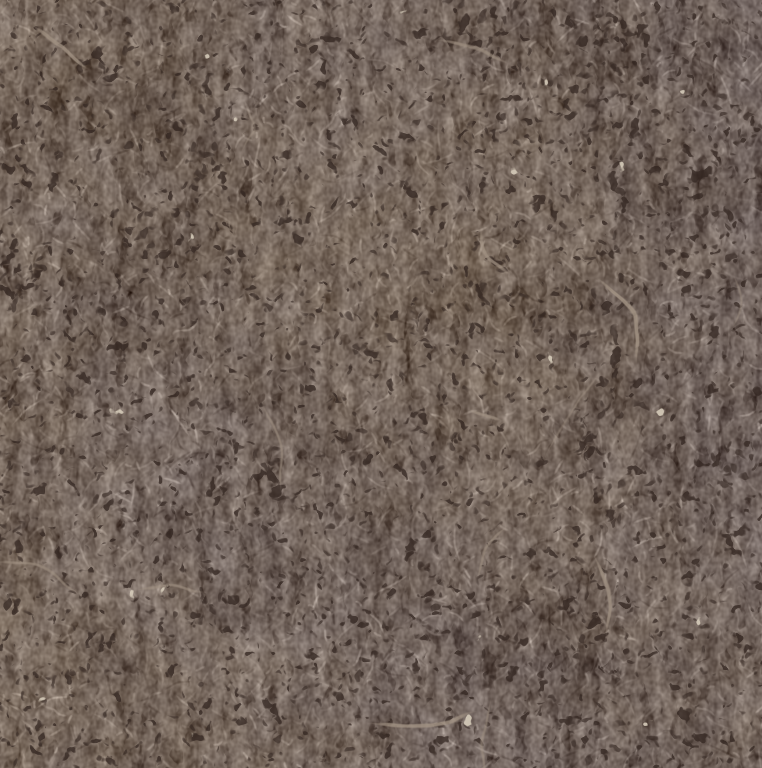
Reproduce this texture procedurally as a WebGL 2 fragment shader.

```glsl
#version 300 es
precision highp float;
// Worn felted fibre board: broken vertical ribs, short matted fibres, dark pits and a few pale strands.

uniform vec2 u_resolution;
out vec4 fragColor;

const float TAU = 6.28319;
const vec3 BASE = vec3(0.462, 0.406, 0.371);
const vec3 WARM_SHIFT = vec3(0.012, 0.004, -0.020);
const vec3 PALE_STRAND = vec3(0.64, 0.58, 0.52);
const vec3 PIT = vec3(0.195, 0.145, 0.125);
const vec3 CHIP = vec3(0.84, 0.80, 0.73);

vec2 hash2(vec2 p) {
  vec3 q = fract(p.xyx * vec3(0.1031, 0.1030, 0.0973));
  q += dot(q, q.yzx + 33.33);
  return fract((q.xx + q.yz) * q.zy);
}

vec2 direction(float angle) {
  return vec2(cos(angle), sin(angle));
}

// Coordinates of p along and across the given angle.
vec2 toAxis(vec2 p, float angle) {
  vec2 axis = direction(angle);
  return vec2(dot(p, axis), dot(p, vec2(-axis.y, axis.x)));
}

float gradientAt(vec2 cell, vec2 offset) {
  return dot(direction(TAU * hash2(cell).x), offset);
}

float gradientNoise(vec2 p) {
  vec2 i = floor(p), f = p - i;
  vec2 s = f * f * f * (f * (f * 6.0 - 15.0) + 10.0);
  vec2 e = vec2(1.0, 0.0);
  float low = mix(gradientAt(i, f), gradientAt(i + e, f - e), s.x);
  float high = mix(gradientAt(i + e.yx, f - e.yx), gradientAt(i + 1.0, f - 1.0), s.x);
  return mix(low, high, s.y);
}

float fbm(vec2 p) {
  float sum = 0.0, gain = 1.0;
  for (int i = 0; i < 3; i++) {
    sum += gain * gradientNoise(p);
    p = p * 2.03 + 17.3;
    gain *= 0.55;
  }
  return sum;
}

// Coverage of a bent, tapering fibre centred on the origin.
float fibre(vec2 p, float angle, float halfLength, float bend, float width, float blur) {
  vec2 q = toAxis(p, angle);
  float t = q.x / halfLength;
  float taper = 1.0 - smoothstep(0.5, 1.0, abs(t));
  float d = abs(q.y - bend * halfLength * (sqrt(t * t + 0.05) - 0.5)) - width * taper;
  return taper * (1.0 - smoothstep(-blur, blur, d));
}

// Scattered fibres, signed: positive is pale, negative is dark.
float fibreMat(vec2 p, float cells, float width, float seed, float pixel) {
  vec2 g = p * cells, id = floor(g);
  float sum = 0.0;
  for (int y = -1; y <= 1; y++)
    for (int x = -1; x <= 1; x++) {
      vec2 cell = id + vec2(x, y);
      vec2 place = hash2(cell + seed), shape = hash2(cell + seed + 71.0);
      vec2 tone = hash2(cell + seed + 139.0);
      float angle = 0.25 * TAU + (shape.x - 0.5) * 2.6;
      float cover = fibre(g - cell - place, angle, mix(0.3, 0.85, shape.y),
                          0.7 * (tone.y - 0.5), width * cells, pixel * cells);
      sum += cover * (tone.x * 1.8 - 0.7);
    }
  return sum;
}

// Ragged crumbs; density is the share of cells that hold one, size scales them locally.
float crumbs(vec2 p, float cells, float radius, float density, float size, float seed, float pixel) {
  vec2 g = p * cells, id = floor(g);
  float ragged = 1.3 * radius * gradientNoise(p * 150.0 + seed);
  float blur = 1.3 * pixel * cells;
  float cover = 0.0;
  for (int y = -1; y <= 1; y++)
    for (int x = -1; x <= 1; x++) {
      vec2 cell = id + vec2(x, y);
      vec2 pick = hash2(cell + seed + 53.0), shape = hash2(cell + seed + 97.0);
      vec2 q = toAxis(g - cell - hash2(cell + seed), shape.x * TAU);
      float d = length(q * vec2(mix(0.4, 0.9, shape.y), 1.3));
      d += ragged - radius * size * mix(0.35, 1.2, pick.y * pick.y);
      cover = max(cover, step(pick.x, density) * (1.0 - smoothstep(-blur, blur, d)));
    }
  return cover;
}

// A handful of long loose strands.
float strands(vec2 p, float pixel) {
  vec2 q = p + 0.004 * vec2(gradientNoise(p * 30.0), gradientNoise(p * 30.0 + 9.0));
  float cover = 0.0;
  for (int i = 0; i < 15; i++) {
    vec2 k = vec2(float(i) * 3.0 + 5.0, 29.0);
    vec2 shape = hash2(k + 11.0), look = hash2(k + 47.0);
    float one = fibre(q - hash2(k), shape.x * 0.5 * TAU, mix(0.025, 0.08, shape.y),
                      (look.x - 0.5) * 1.1, mix(0.0012, 0.0026, look.y), 1.1 * pixel);
    cover = max(cover, one * mix(0.4, 0.85, look.y));
  }
  return cover;
}

void main() {
  vec2 p = gl_FragCoord.xy / u_resolution.y;
  float pixel = 1.0 / u_resolution.y;
  vec2 jitter = vec2(gradientNoise(p * 95.0), gradientNoise(p * 95.0 + 40.0));
  vec2 warped = p + 0.004 * jitter + vec2(0.004 * gradientNoise(p * vec2(9.0, 5.0)), 0.0);

  // Ribs with broken plates, mottling and grain
  float patches = fbm(p * 3.2 + 8.0);
  float rib = cos(TAU * (warped.x * 29.0 + 0.3 * gradientNoise(p * vec2(8.0, 2.0))));
  float plate = gradientNoise(warped * vec2(64.0, 9.0));
  float tone = 0.016 * rib + 0.050 * patches + 0.055 * gradientNoise(p * 11.0 + 70.0);
  tone += 0.055 * smoothstep(-0.22, 0.22, plate) - 0.027;
  tone += 0.095 * fbm(warped * vec2(46.0, 28.0) + 90.0);
  tone += 0.110 * gradientNoise(warped * vec2(125.0, 80.0) + 30.0);
  tone += 0.090 * gradientNoise(p * vec2(215.0, 170.0) + 60.0);

  // Matted fibres, thicker in some places
  float matting = smoothstep(-0.4, 0.4, gradientNoise(p * 7.0 + 23.0));
  float mat = fibreMat(p, 56.0, 0.0014, 200.0, pixel) + fibreMat(p, 30.0, 0.0013, 400.0, pixel);
  tone += mix(0.065, 0.125, matting) * mat;

  // Dark broken furrows and clustered pits
  float furrow = smoothstep(0.22, 0.5, fbm(warped * vec2(48.0, 26.0) + 150.0) - 0.25 * patches);
  tone -= 0.095 * furrow;
  float clump = 1.0 + 0.9 * gradientNoise(p * 13.0 + 110.0) - 0.4 * patches;
  float pits = max(crumbs(warped, 42.0, 0.20, 0.50, clump, 300.0, pixel),
                   0.8 * crumbs(warped, 80.0, 0.24, 0.30, clump, 500.0, pixel));

  float warmth = gradientNoise(p * 2.3 + 3.0) + 0.6 * gradientNoise(p * 19.0) + 0.7 * (0.5 - p.x);
  vec3 color = BASE + tone * vec3(1.0, 1.01, 0.99) + WARM_SHIFT * warmth;
  color = mix(color, PIT, 0.75 * pits);
  color = mix(color, PALE_STRAND, strands(p, pixel));
  color = mix(color, CHIP, 0.9 * crumbs(p, 15.0, 0.07, 0.09, 1.0, 700.0, pixel));
  fragColor = vec4(clamp(color, 0.0, 1.0), 1.0);
}
```
